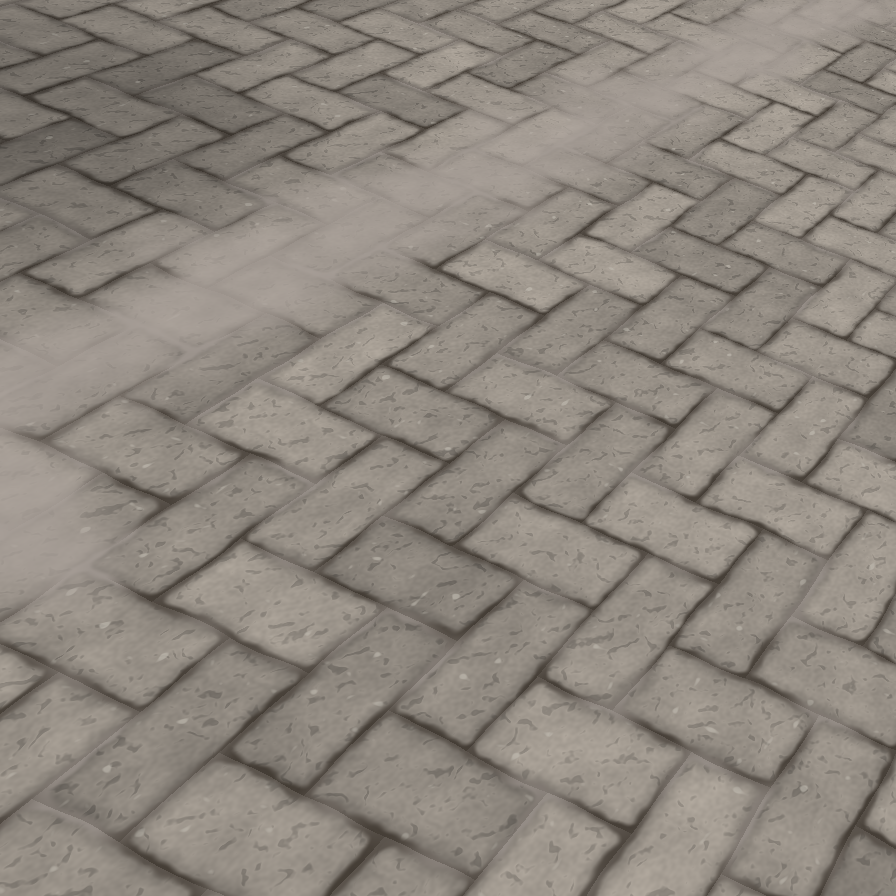
Reproduce this texture procedurally as a Shadertoy shader.

```glsl
// Worn herringbone paving of 2:1 blocks, seen in perspective.
// Each canvas point is projected onto the ground plane, where a block lookup
// gives distance to the joint; gradient noise adds wear, grit and drifted sand.

const vec3 STONE  = vec3(0.595, 0.566, 0.530);
const vec3 SAND   = vec3(0.665, 0.630, 0.602);
const vec3 GROOVE = vec3(0.250, 0.222, 0.192);
const vec3 CHIP   = vec3(0.760, 0.740, 0.700);

float hash(vec2 p) {
    vec3 q = fract(p.xyx * vec3(0.1031, 0.1030, 0.0973));
    q += dot(q, q.yzx + 33.33);
    return fract((q.x + q.y) * q.z);
}

// Dot product of a random unit gradient with the offset from its corner
float corner(vec2 cell, vec2 offset) {
    float angle = 6.2832 * hash(cell);
    return dot(vec2(cos(angle), sin(angle)), offset);
}

float gradientNoise(vec2 p) {
    vec2 i = floor(p), f = fract(p), e = vec2(1.0, 0.0);
    vec2 u = f * f * f * (f * (f * 6.0 - 15.0) + 10.0);
    return 1.4 * mix(
        mix(corner(i, f), corner(i + e, f - e), u.x),
        mix(corner(i + e.yx, f - e.yx), corner(i + 1.0, f - 1.0), u.x), u.y);
}

float fbm(vec2 p) {
    float sum = 0.0, gain = 0.55;
    for (int i = 0; i < 4; i++) {
        sum += gain * gradientNoise(p);
        p = mat2(1.6, 1.2, -1.2, 1.6) * p + 7.3;
        gain *= 0.5;
    }
    return sum;
}

// Canvas (0..1) to ground plane, measured in block widths
vec2 groundPoint(vec2 uv) {
    mat3 view = mat3(0.0885, -0.0479, -0.0120,
                     0.1232,  0.1047,  0.0719,
                     0.2448,  0.1602,  1.0);
    vec3 g = inverse(view) * vec3(uv, 1.0);
    return g.xy / g.z;
}

// Herringbone lookup: lower corner and size of the block holding p
void findBlock(vec2 p, out vec2 origin, out vec2 size) {
    vec2 cell = floor(p);
    float k = mod(cell.x - cell.y, 4.0);
    bool upright = k < 0.5 || k > 2.5;
    size = upright ? vec2(1.0, 2.0) : vec2(2.0, 1.0);
    origin = cell;
    if (k > 2.5) origin.y -= 1.0;
    else if (k > 1.5) origin.x -= 1.0;
}

float roundedBox(vec2 p, vec2 extent, float radius) {
    vec2 q = abs(p) - extent + radius;
    return length(max(q, 0.0)) + min(max(q.x, q.y), 0.0) - radius;
}

// Sand lying in a diagonal band and in one drift at the left edge
float sandCover(vec2 uv, vec2 p) {
    float rough = fbm(p * 0.65);
    float across = abs(uv.y - 0.56 - 0.46 * uv.x) / mix(0.10, 0.045, uv.x);
    float band = 1.0 - smoothstep(0.1, 1.3, across + 0.8 * rough);
    float reach = length((uv - vec2(-0.02, 0.43)) / vec2(0.17, 0.11));
    float drift = 1.0 - smoothstep(0.5, 1.2, reach + 0.6 * rough);
    return max(band, drift);
}

// Block face with its own tone, mottling, dark pits and pale chips
vec3 stoneFace(vec2 p, float seed, float fine) {
    float mottle = fbm(p * 1.7 + seed * 19.0);
    float grit = gradientNoise(p * 7.0 + 3.0 * mottle);
    float grain = gradientNoise(p * 17.0 + seed * 31.0);
    float tone = 1.0 + 0.17 * (seed - 0.5) + 0.13 * mottle;
    tone += fine * (0.045 * grit + 0.05 * grain);
    tone -= fine * 0.20 * smoothstep(0.28, 0.65, grit + 0.35 * grain);
    float chip = smoothstep(0.60, 0.78, gradientNoise(p * 6.3 + 41.0));
    return mix(STONE * tone, CHIP, 0.6 * fine * chip);
}

void mainImage(out vec4 fragColor, in vec2 fragCoord) {
    vec2 uv = fragCoord / iResolution.xy;
    vec2 ground = groundPoint(uv);
    float blur = 0.5 * length(fwidth(ground));
    float fine = 1.0 - smoothstep(0.03, 0.11, blur);

    // Uneven laying and ragged block edges
    vec2 p = ground + 0.045 * vec2(gradientNoise(ground * 1.3),
                                   gradientNoise(ground * 1.3 + 23.0));
    vec2 origin, size;
    findBlock(p, origin, size);
    float seed = hash(origin + 57.0);
    vec2 local = p - origin - 0.5 * size;
    float width = 0.045 + 0.025 * gradientNoise(ground * 0.8 + 11.0);
    float edge = roundedBox(local, 0.5 * size - width, 0.09);
    edge += 0.035 * fine * gradientNoise(ground * 5.0);

    float sand = sandCover(uv, ground);
    vec3 color = stoneFace(ground, seed, fine);
    color *= 1.0 - 0.15 * smoothstep(-0.16, 0.02, edge);

    // Joints: shadowed below each block, partly filled with pale sand
    float shadowSide = smoothstep(-0.25, 0.25, local.x / size.x - local.y / size.y);
    float fill = smoothstep(-0.25, 0.5, gradientNoise(ground * 0.9 + 5.0));
    fill = clamp(0.75 * fill + 0.28 * (1.0 - shadowSide) + 0.5 * sand, 0.0, 1.0);
    vec3 jointColor = mix(GROOVE, SAND * 0.88, fill);
    float soft = 0.025 + blur;
    color = mix(color, jointColor, 0.92 * smoothstep(-soft, soft, edge));

    // Loose sand, then the damp dark corner at upper left
    vec3 sandColor = SAND * (1.0 + 0.05 * fbm(ground * 2.0));
    color = mix(color, sandColor, 0.78 * sand);
    float damp = 1.0 - smoothstep(0.05, 0.45, length((uv - vec2(0.0, 0.87)) * vec2(0.8, 1.5)));
    color *= 1.0 - 0.23 * damp * (1.0 - sand);
    fragColor = vec4(clamp(color, 0.0, 1.0), 1.0);
}
```
